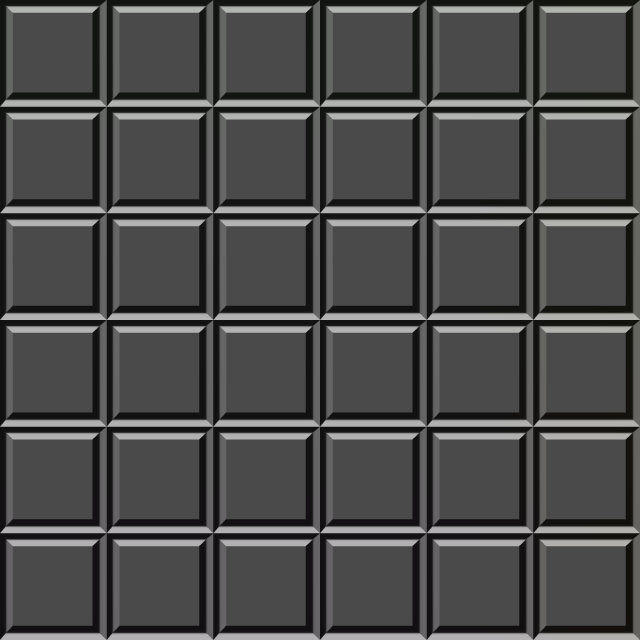
A three.js fragment shader for this pattern:

```glsl
varying vec2 vUv;

#define TILES 6.0
#define SAMPLES 4
#define FILTER_WIDTH (1.0 / 512.0)
#define BLOCK_SPAN vec2(0.056, 0.933)
#define FACE_SPAN vec2(0.121, 0.866)
#define CREASE_FADE 0.005
#define FACE 0.29
#define SHADOW 0.07
#define SIDE_LIGHT 0.40
#define TOP_LIGHT 0.70
#define CREASE 0.17
#define TINT 0.02

// Signed distance to a square whose two axes both run over span
float squareDistance(vec2 p, vec2 span) {
  vec2 d = max(span.x - p, p - span.y);
  return max(d.x, d.y);
}

// Mitred ring between two squares; tones are left, top, right, bottom
float mitredRing(vec2 p, vec2 outer, vec2 inner, vec4 tones) {
  vec2 near = (p - outer.x) / (inner.x - outer.x);
  vec2 far = (outer.y - p) / (outer.y - inner.y);
  vec2 depth = min(near, far);
  vec2 tone = mix(tones.xy, tones.zw, step(far, near));
  return depth.x < depth.y ? tone.x : tone.y;
}

// One tile, with p running right and down from its top left corner
float tileTone(vec2 p) {
  if (squareDistance(p, FACE_SPAN) < 0.0) return FACE;

  // Sunken groove outside, raised bevel inside
  float blockEdge = squareDistance(p, BLOCK_SPAN);
  float groove = mitredRing(p, vec2(0.0, 1.0), BLOCK_SPAN,
                            vec4(SHADOW, SHADOW, SIDE_LIGHT, TOP_LIGHT));
  float bevel = mitredRing(p, BLOCK_SPAN, FACE_SPAN,
                           vec4(SIDE_LIGHT, TOP_LIGHT, SHADOW, SHADOW));
  float tone = blockEdge > 0.0 ? groove : bevel;

  // Narrow soft crease where bevel and groove meet
  return mix(tone, CREASE, exp(-abs(blockEdge) / CREASE_FADE));
}

// Slight hue drift of the bevels: green upward, warm at the far right
vec3 bevelTint(vec2 uv) {
  float warm = smoothstep(0.7, 1.0, uv.x);
  return TINT * vec3(0.0, uv.y - 0.5, -warm);
}

vec3 surface(vec2 uv) {
  vec2 p = fract(uv * TILES);
  p.y = 1.0 - p.y;
  float onBevel = step(0.0, squareDistance(p, FACE_SPAN));
  return vec3(tileTone(p)) + onBevel * bevelTint(uv);
}

void main() {
  // Average a small grid of samples to smooth the edges
  vec3 sum = vec3(0.0);
  for (int j = 0; j < SAMPLES; j++) {
    for (int i = 0; i < SAMPLES; i++) {
      vec2 offset = (vec2(float(i), float(j)) + 0.5) / float(SAMPLES) - 0.5;
      sum += surface(vUv + offset * FILTER_WIDTH);
    }
  }
  gl_FragColor = vec4(sum / float(SAMPLES * SAMPLES), 1.0);
}
```
